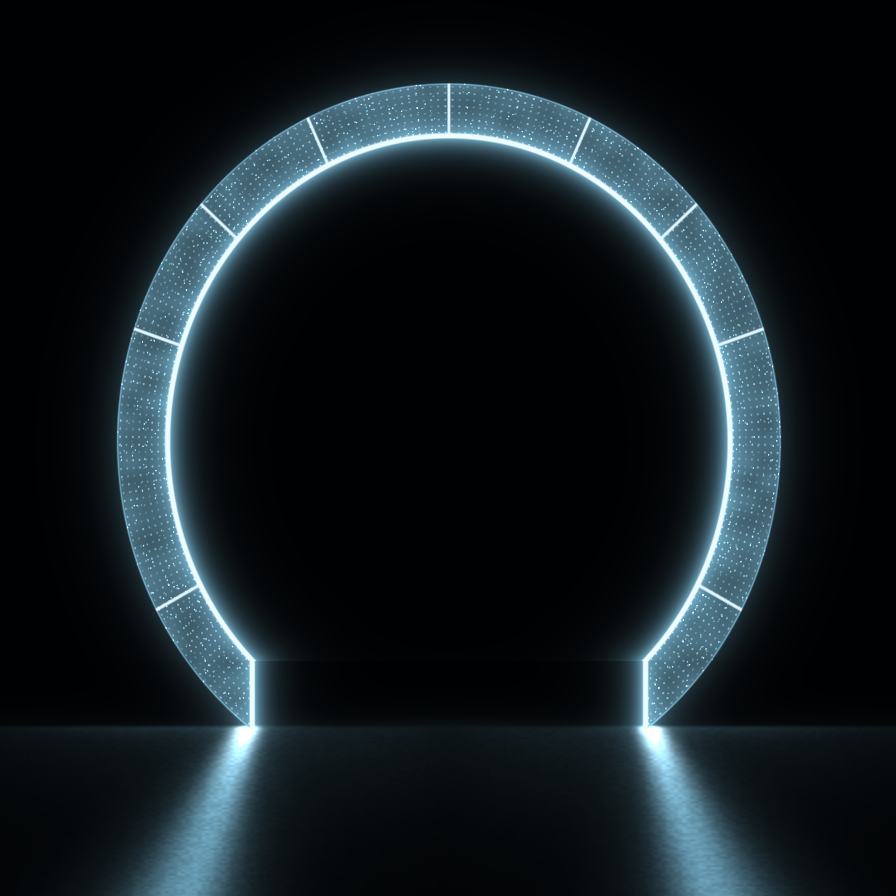
Write a three.js fragment shader that draws this background.

```glsl
// A glowing glass arch standing on a dark reflective floor.
// Two ellipses bound the glass band, cut upright at the feet; exponential
// falloffs make the glow, and widening soft beams make the reflections.
varying vec2 vUv;

#define CENTER vec2(0.501, 0.507)
#define OUTER_RADII vec2(0.3705, 0.400)
#define INNER_RADII vec2(0.3140, 0.3415)
#define FOOT_X 0.2195
#define FLOOR_Y 0.189
#define SEAM_STEP 0.405
#define SEAM_SHIFT 0.035
#define DOT_GRID vec2(44.0, 8.0)
#define TINT vec3(0.58, 0.87, 1.0)
#define SOFT 0.0012

float hash(vec2 p) {
  return fract(sin(dot(p, vec2(127.1, 311.7))) * 43758.5453);
}

float noise(vec2 p) {
  vec2 i = floor(p), f = fract(p);
  f = f * f * (3.0 - 2.0 * f);
  return mix(mix(hash(i), hash(i + vec2(1.0, 0.0)), f.x),
             mix(hash(i + vec2(0.0, 1.0)), hash(i + 1.0), f.x), f.y);
}

// Approximate signed distance to an ellipse, negative inside
float ellipseDistance(vec2 p, vec2 radii) {
  float k = length(p / radii);
  return k * (k - 1.0) / max(length(p / (radii * radii)), 0.001);
}

float segmentDistance(vec2 p, vec2 a, vec2 b) {
  vec2 ab = b - a;
  return length(p - a - ab * clamp(dot(p - a, ab) / dot(ab, ab), 0.0, 1.0));
}

float line(float d, float halfWidth) {
  return 1.0 - smoothstep(halfWidth - SOFT, halfWidth + SOFT, d);
}

// Distance to the nearest joint between glass panels
float seamDistance(float angle, float radius) {
  float d = angle * radius;
  for (int i = 1; i < 6; i++) {
    if (i == 4) continue;
    float seam = SEAM_SHIFT + SEAM_STEP * float(i);
    d = min(d, abs(angle - seam) * radius);
  }
  return d;
}

// Etched dots in a curved grid, with a few scattered sparkles
float etching(vec2 q) {
  vec2 grid = q * DOT_GRID;
  vec2 cell = floor(grid);
  float dots = smoothstep(0.24, 0.06, length(fract(grid) - 0.5));
  dots *= 0.10 + 0.28 * hash(cell);
  vec2 fine = q * DOT_GRID * 1.7;
  vec2 id = floor(fine);
  vec2 jitter = 0.3 + 0.4 * vec2(hash(id + 3.7), hash(id + 9.2));
  float spark = smoothstep(0.32, 0.05, length(fract(fine) - jitter));
  return dots + spark * 0.65 * smoothstep(0.80, 1.0, hash(id + 21.0));
}

// Floor sheen, lit horizon and the two beams spreading from the feet
vec3 floorLight(vec2 p, float x) {
  float depth = max(FLOOR_Y - p.y, 0.0);
  float spread = exp(-pow((x - 0.20) / 0.24, 2.0));
  float sheen = (0.045 + 0.10 * spread) * exp(-depth / 0.10);
  sheen += 0.13 * spread * exp(-depth / 0.008) * smoothstep(0.12, 0.24, x);
  float offset = x - (FOOT_X + 0.004 + 0.37 * depth);
  float width = 0.013 + 0.21 * depth;
  width *= offset < 0.0 ? 0.85 : 1.1;
  float beam = exp(-pow(offset / width, 2.0));
  float wide = exp(-pow(offset / (width * 2.2), 2.0));
  float strength = 0.50 + 0.55 * exp(-depth / 0.035);
  float grain = 0.92 + 0.16 * noise(p * vec2(220.0, 420.0));
  vec3 light = TINT * (sheen + beam * strength + 0.15 * wide) * grain;
  return light + vec3(0.55, 0.35, 0.25) * beam * exp(-depth / 0.025);
}

void main() {
  vec2 p = vUv - CENTER;
  float x = abs(p.x);
  vec2 m = vec2(x, p.y);
  float dOuter = ellipseDistance(p, OUTER_RADII);
  float dInner = ellipseDistance(p, INNER_RADII);

  // Glass band, opened between the two upright foot edges
  float opening = p.y < 0.0 ? FOOT_X - x : -1.0;
  float dArch = max(max(dOuter, -dInner), opening);
  float band = 1.0 - smoothstep(-SOFT, SOFT, dArch);

  // Lit rim: inner curve down to the foot, then a straight edge
  float ratio = FOOT_X / INNER_RADII.x;
  float rimEnd = -INNER_RADII.y * sqrt(1.0 - ratio * ratio);
  float dRim = segmentDistance(m, vec2(FOOT_X, rimEnd), vec2(FOOT_X, FLOOR_Y - CENTER.y));
  if (p.y > rimEnd) dRim = min(dRim, abs(dInner));

  // Floor and the faint haze above its horizon
  float ground = smoothstep(FLOOR_Y + 0.003, FLOOR_Y - 0.003, vUv.y);
  float above = max(vUv.y - FLOOR_Y, 0.0);
  vec3 color = vec3(0.0, 0.003, 0.006) + floorLight(vUv, x) * ground;
  color += TINT * 0.075 * exp(-above / 0.014) * (1.0 - ground) * exp(-x * 1.6);

  // Glow around the rim and halo outside the glass
  float glow = 0.55 * exp(-dRim / 0.010) + 0.20 * exp(-dRim / 0.026);
  float halo = 0.17 * exp(-max(dArch, 0.0) / 0.022);
  color += TINT * (glow + halo * (1.0 - band)) * mix(1.0, 0.35, ground);

  // Glass body, etching, panel joints and thin outer edge
  float angle = atan(x / OUTER_RADII.x, p.y / OUTER_RADII.y);
  float across = clamp(dInner / max(dInner - dOuter, 0.001), 0.0, 1.0);
  float cloud = noise(p * 45.0);
  float body = 0.34 + 0.12 * cloud + 0.10 * pow(across, 3.0);
  vec3 glass = TINT * (body + 0.6 * glow);
  glass += vec3(0.75, 0.9, 0.95) * etching(vec2(angle * sign(p.x), across));
  glass += TINT * 0.30 * line(abs(dOuter), 0.0015);
  glass = mix(glass, vec3(0.88, 0.97, 1.0), line(seamDistance(angle, length(p)), 0.0017));
  color = mix(color, glass, band);

  color = mix(color, vec3(0.93, 0.99, 1.0), line(dRim, 0.0029));
  gl_FragColor = vec4(clamp(color, 0.0, 1.0), 1.0);
}
```
